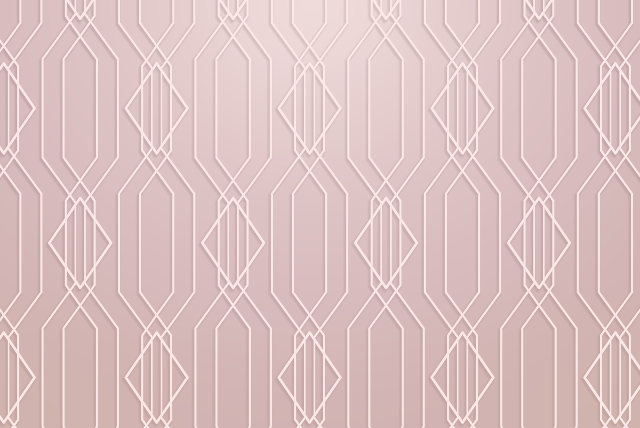
Write a WebGL 1 fragment shader that draws this pattern.

```glsl
precision highp float;
// Art deco lattice of raised pink lines: half-drop diamonds joined by interlaced long hexagons.
uniform vec2 u_resolution;

#define CANVAS_WIDTH 768.0            // design units across the canvas
#define PERIOD vec2(183.5, 323.0)     // one column, one full drop
#define ORIGIN vec2(188.0, 130.0)     // centre of one diamond, y measured from the top
#define BOLD 1.55                     // half widths of the lines
#define MEDIUM 1.25
#define FINE 1.0
#define SHADOW_OFFSET vec2(-1.6, 2.2)
#define SHADOW_STRENGTH 0.085
#define LINE_COLOR vec3(0.99, 0.91, 0.90)
#define GLOW_COLOR vec3(0.945, 0.865, 0.865)
#define MID_COLOR vec3(0.870, 0.765, 0.772)
#define EDGE_COLOR vec3(0.822, 0.703, 0.702)

float segment(vec2 p, vec2 a, vec2 b) {
  vec2 ab = b - a;
  return length(p - a - ab * clamp(dot(p - a, ab) / dot(ab, ab), 0.0, 1.0));
}

// Signed distance to the lines of one column, folded into a quarter cell.
float columnLines(vec2 p) {
  vec2 q = abs(mod(p + 0.5 * PERIOD, PERIOD) - 0.5 * PERIOD);
  float halfDrop = 0.5 * PERIOD.y;

  float diamond = segment(q, vec2(37.0, 0.0), vec2(0.0, 54.0));

  // Narrow frame that crosses the axis and widens into the inner hexagon.
  float frame = segment(q, vec2(17.3, 0.0), vec2(17.3, 50.5));
  frame = min(frame, segment(q, vec2(17.3, 50.5), vec2(0.0, 75.0)));
  frame = min(frame, segment(q, vec2(0.0, 75.0), vec2(20.0, 102.5)));
  frame = min(frame, segment(q, vec2(20.0, 102.5), vec2(20.0, halfDrop)));

  // Outer hexagon, closing onto the two fine bars inside the diamond.
  float outer = segment(q, vec2(5.8, 48.5), vec2(45.2, 102.5));
  outer = min(outer, segment(q, vec2(45.2, 102.5), vec2(45.2, halfDrop)));
  float bars = segment(q, vec2(5.8, 0.0), vec2(5.8, 48.0));

  return min(min(diamond - BOLD, bars - FINE), min(frame, outer) - MEDIUM);
}

float lattice(vec2 p) {
  p -= ORIGIN;
  return min(columnLines(p), columnLines(p + 0.5 * PERIOD));
}

// Soft light falling from the top centre, warmer in the lower corners.
vec3 background(vec2 uv) {
  float reach = length((uv - vec2(0.49, 0.0)) * vec2(1.25, 0.92));
  vec3 color = mix(GLOW_COLOR, MID_COLOR, smoothstep(-0.08, 0.52, reach));
  color = mix(color, EDGE_COLOR, smoothstep(0.35, 0.95, reach));
  float corner = smoothstep(0.65, 1.0, uv.y) * smoothstep(0.15, 0.5, abs(uv.x - 0.5));
  return color + corner * vec3(-0.005, 0.0, -0.022);
}

void main() {
  float pixel = CANVAS_WIDTH / u_resolution.x;
  vec2 fromTop = vec2(gl_FragCoord.x, u_resolution.y - gl_FragCoord.y);
  vec2 p = fromTop * pixel;
  vec2 uv = fromTop / u_resolution;

  vec3 color = background(uv);

  // Blurred shadow, fading toward the foot of the wall.
  float shadow = 1.0 - smoothstep(-1.0, 3.2, lattice(p - SHADOW_OFFSET));
  color -= shadow * SHADOW_STRENGTH * mix(1.0, 0.6, uv.y);

  float line = 1.0 - smoothstep(-0.5 * pixel, 0.5 * pixel, lattice(p));
  gl_FragColor = vec4(mix(color, LINE_COLOR, line), 1.0);
}
```
